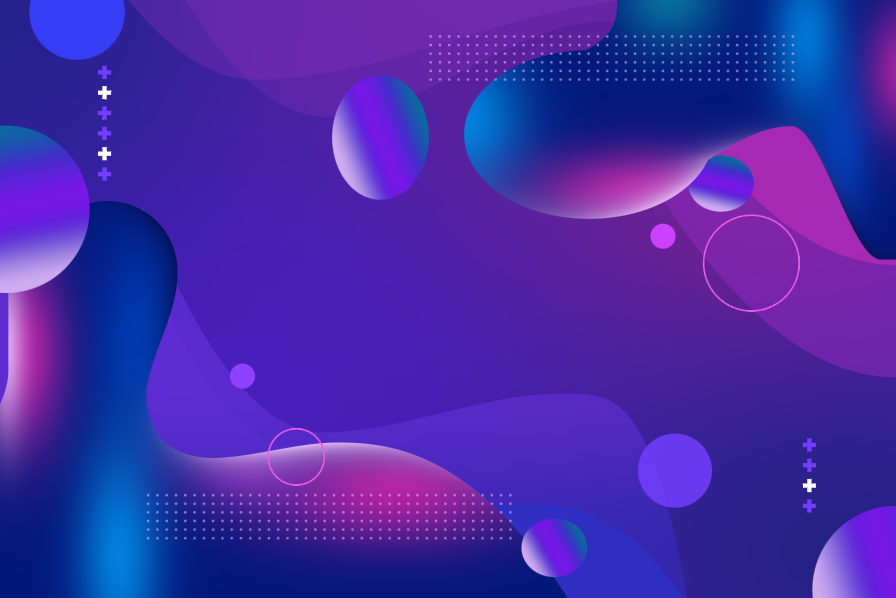
Reproduce this background procedurally as a WebGL 2 fragment shader.

```glsl
#version 300 es
precision highp float;
// Glossy liquid blobs, orbs and fine ornaments over violet layered waves.
uniform vec2 u_resolution;
out vec4 fragColor;

const vec3 NAVY = vec3(.01, .09, .48), INK = vec3(.02, .04, .3);
const vec3 AZURE = vec3(0, .5, .86), COBALT = vec3(0, .23, .7);
const vec3 TEAL = vec3(.03, .43, .62), MAGENTA = vec3(.69, .13, .64);
const vec3 ORCHID = vec3(.5, .18, .72), LAVENDER = vec3(.88, .72, .96);
const vec3 VIOLET = vec3(.45, .24, 1);

// Antialiased paint inside a signed distance
void paint(inout vec3 c, float d, vec3 tint, float alpha) {
  c = mix(c, tint, alpha * clamp(.5 - d / max(fwidth(d), 1e-4), 0., 1.));
}

// Soft spot of colour; area holds center and radii
void spot(inout vec3 c, vec2 p, vec4 area, vec3 tint, float alpha) {
  vec2 q = (p - area.xy) / area.zw;
  c = mix(c, tint, alpha * exp(-dot(q, q)));
}

float smoothMin(float a, float b, float k) {
  float h = max(k - abs(a - b), 0.) / k;
  return min(a, b) - h * h * k * .25;
}

// Curve with a parabolic left bank and an S-shaped right bank (width, rise)
float valley(float x, vec2 bottom, vec2 left, vec2 right) {
  float t = max(bottom.x - x, 0.) / left.x;
  return bottom.y + left.y * t * t + right.y * smoothstep(0., right.x, x - bottom.x);
}

float drop(float x, float start, vec2 size, float power) {
  return size.y * pow(max(x - start, 0.) / size.x, power);
}

vec3 backdrop(vec2 p) {
  vec3 c = vec3(.24, .13, .65);
  spot(c, p, vec4(48, 42, 50, 40), vec3(.28, .12, .74), 1.);
  spot(c, p, vec4(78, 98, 45, 35), vec3(.36, .13, .62), .8);
  spot(c, p, vec4(130, 68, 45, 32), vec3(.45, .13, .56), 1.);
  spot(c, p, vec4(140, 8, 40, 30), vec3(.15, .13, .52), 1.);
  spot(c, p, vec4(0, 100, 36, 36), vec3(.14, .13, .55), 1.);
  return c;
}

void waves(inout vec3 c, vec2 p) {
  float top = valley(p.x, vec2(43, 86.7), vec2(21.5, 13.3), vec2(67, 13.5));
  float inner = valley(p.x, vec2(55, 80.4), vec2(24, 19.6), vec2(46, 16));
  paint(c, top - p.y, ORCHID, .38);
  paint(c, inner - p.y, ORCHID, .32);
  float sweep = valley(p.x, vec2(150, 36.9), vec2(32, 20), vec2(1, 0));
  float fold = valley(p.x, vec2(150, 55.7), vec2(25, 12.5), vec2(1, 0));
  paint(c, max(sweep - p.y, 104. - p.x), vec3(.55, .16, .74), .55);
  paint(c, max(fold - p.y, 112. - p.x), vec3(.78, .18, .74), .55);
  float swell = valley(p.x, vec2(54, 27.7), vec2(24.7, 25.3), vec2(40, 6.5));
  swell -= drop(p.x, 94., vec2(21, 34.2), 3.5);
  float under = valley(p.x, vec2(50, 25), vec2(21), vec2(40, -25));
  vec3 tint = mix(vec3(.22, .17, .74), vec3(.4, .19, .85), smoothstep(8., 36., p.y));
  paint(c, p.y - min(swell, 65.), tint, .62);
  paint(c, p.y - min(under, 65.), tint, .35);
  paint(c, p.y - 15.6 + drop(p.x, 90., vec2(24.3, 15.6), 2.3), vec3(.16, .2, .8), .6);
}

// Shiny orb: pale toward the light, teal on the far side
void orb(inout vec3 c, vec2 p, vec4 area, vec2 light) {
  vec2 q = (p - area.xy) / area.zw;
  float lit = dot(q, normalize(light));
  vec3 b = mix(vec3(.2, .2, .76), vec3(.46, .09, .9), exp(-5. * lit * lit));
  b = mix(b, LAVENDER, .9 * smoothstep(.2, .95, lit));
  b = mix(b, TEAL, .9 * smoothstep(.4, 1., -lit));
  paint(c, length(q) - 1., b, 1.);
}

void upperBlob(inout vec3 c, vec2 p) {
  float lower = 63.5 + 15.4 * smoothstep(98.6, 132.4, p.x) - 22.3 * smoothstep(132.5, 147.5, p.x);
  float neck = 103.3 - 5.9 * pow(clamp((100. - p.y) / 8.8, 0., 1.), 3.);
  float head = 14.1 * length((p - vec2(98.6, 77.5)) / vec2(20.9, 14.1)) - 14.1;
  float d = min(head, max(lower - p.y, neck - p.x)), rim = exp(min(d, 0.) / 2.4);
  vec3 b = NAVY;
  spot(b, p, vec4(78, 80, 10, 13), AZURE, 1.);
  spot(b, p, vec4(112, 101, 9, 9), TEAL, 1.);
  spot(b, p, vec4(141, 75, 5, 14), COBALT, 1.);
  spot(b, p, vec4(135, 94, 6, 13), AZURE, .9);
  spot(b, p, vec4(107, 68, 18, 7), MAGENTA, 1.);
  spot(b, p, vec4(151, 88, 6, 11), MAGENTA, .9);
  spot(b, p, vec4(143, 62, 9, 14), INK, .8 * rim);
  spot(b, p, vec4(111, 67, 19, 10), LAVENDER, rim);
  paint(c, d, b, 1.);
}

void lowerBlob(inout vec3 c, vec2 p) {
  float right = 24.4 + 5.3 * smoothstep(32.6, 54.1, p.y);
  float left = 2.4 * smoothstep(27., 38., p.y) - 1.;
  float pillar = max(max(p.x - right, left - p.x), p.y - 54.7);
  pillar = min(pillar, length(p - vec2(18, 54.7)) - 11.7);
  float hill = 23.4 + 2.6 * smoothstep(35., 56.6, p.x) - drop(p.x, 56.6, vec2(38.1, 25.5), 2.3);
  float d = smoothMin(pillar, p.y - hill, 11.7), rim = exp(min(d, 0.) / 2.4);
  vec3 b = NAVY;
  spot(b, p, vec4(24, 44, 8, 18), COBALT, 1.);
  spot(b, p, vec4(20, 7, 7, 19), AZURE, 1.);
  spot(b, p, vec4(4, 41, 7, 16), MAGENTA, 1.);
  spot(b, p, vec4(66, 18, 22, 9), MAGENTA, 1.);
  spot(b, p, vec4(42, 21, 11, 6), ORCHID, .8);
  spot(b, p, vec4(27, 58, 9, 15), INK, .8 * rim);
  spot(b, p, vec4(53, 25, 21, 10), LAVENDER, rim);
  spot(b, p, vec4(1, 42, 3, 14), LAVENDER, .9);
  paint(c, d, b, 1.);
}

// Column of plus signs, every third one white
void pluses(inout vec3 c, vec2 p, vec2 first, float count, float phase) {
  float i = clamp(round((first.y - p.y) / 3.4), 0., count - 1.);
  vec2 q = abs(p - first + vec2(0, i * 3.4));
  float d = max(max(q.x, q.y) - 1.1, min(q.x, q.y) - .36);
  paint(c, d, mod(i + phase, 3.) == 1. ? vec3(1) : VIOLET, 1.);
}
void dots(inout vec3 c, vec2 p, vec2 origin, vec2 pitch) {
  vec2 q = p - origin, cell = clamp(round(q / pitch), vec2(0), vec2(39, 5));
  paint(c, length(q - cell * pitch) - .22, LAVENDER, .55);
}
void main() {
  vec2 p = gl_FragCoord.xy / u_resolution * vec2(150, 100), pitch = vec2(1.555, 1.44);
  vec3 c = backdrop(p), pink = vec3(.9, .36, .9);
  waves(c, p);
  paint(c, distance(p, vec2(12.9, 98)) - 8., vec3(.22, .25, 1), .9);
  paint(c, distance(p, vec2(113, 21.3)) - 6.2, VIOLET, .85);
  paint(c, distance(p, vec2(111, 60.5)) - 2.1, vec3(.8, .25, 1), 1.);
  paint(c, distance(p, vec2(40.6, 37.1)) - 2.1, vec3(.56, .25, 1), 1.);
  orb(c, p, vec4(120.7, 69.3, 5.5, 4.7), vec2(-.3, -1));
  upperBlob(c, p);
  lowerBlob(c, p);
  orb(c, p, vec4(1, 65, 14, 14), vec2(.2, -1));
  orb(c, p, vec4(63.7, 77, 8.1, 10.4), vec2(-1, -.5));
  orb(c, p, vec4(92.8, 8.4, 5.5, 4.9), vec2(-1, -.5));
  orb(c, p, vec4(150, 1.4, 14, 14), vec2(-1, -.3));
  paint(c, abs(distance(p, vec2(125.8, 56)) - 8.) - .13, pink, 1.);
  paint(c, abs(distance(p, vec2(49.6, 23.6)) - 4.7) - .13, pink, 1.);
  pluses(c, p, vec2(17.5, 87.9), 6., 0.);
  pluses(c, p, vec2(135.5, 25.6), 4., 2.);
  dots(c, p, vec2(72.1, 86.7), pitch);
  dots(c, p, vec2(24.8, 10), pitch);
  fragColor = vec4(c, 1);
}
```
